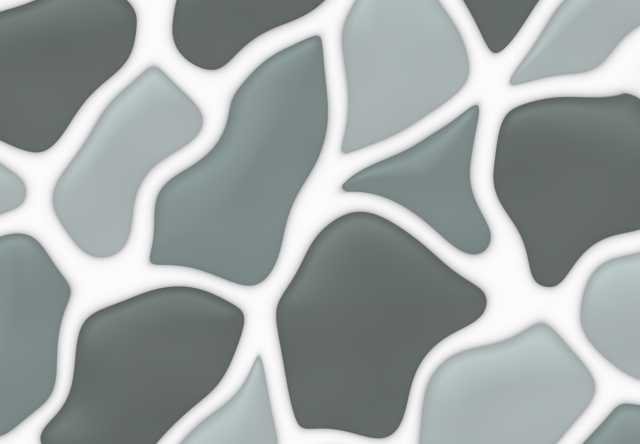
This pattern is drawn by a Shadertoy shader. Its source:

```glsl
const vec3 DARK = vec3(0.390, 0.418, 0.408);
const vec3 MID = vec3(0.485, 0.537, 0.535);
const vec3 LIGHT = vec3(0.660, 0.700, 0.705);
const vec3 GROUND = vec3(0.988);

vec2 hash2(vec2 p) {
    vec3 q = fract(vec3(p.xyx) * vec3(0.1031, 0.1030, 0.0973));
    q += dot(q, q.yzx + 33.33);
    return fract((q.xx + q.yz) * q.zy);
}

float cornerSlope(vec2 cell, vec2 corner, vec2 f) {
    float angle = 6.2832 * hash2(cell + corner + 57.0).x;
    return dot(vec2(cos(angle), sin(angle)), f - corner);
}

float gradientNoise(vec2 p) {
    vec2 cell = floor(p), f = p - cell;
    vec2 u = f * f * f * (f * (f * 6.0 - 15.0) + 10.0);
    float low = mix(cornerSlope(cell, vec2(0, 0), f), cornerSlope(cell, vec2(1, 0), f), u.x);
    float high = mix(cornerSlope(cell, vec2(0, 1), f), cornerSlope(cell, vec2(1, 1), f), u.x);
    return mix(low, high, u.y);
}

// Bends the plane, then turns and stretches it so cells lean diagonally
vec2 cellSpace(vec2 p, float bend) {
    vec2 q = p * 3.1;
    p += bend * vec2(gradientNoise(q + 11.0), gradientNoise(q + 43.0));
    float c = cos(0.95), s = sin(0.95);
    return mat2(c, -s, s, c) * p * vec2(2.15, 3.1) + 20.0;
}

vec2 site(vec2 id) {
    return id + 0.5 + 0.72 * (hash2(id) - 0.5);
}

// 0 dark, 1 mid, 2 light; neighbours on the lattice differ
float toneOf(vec2 id) {
    return mod(id.x + id.y, 3.0);
}

float siteWeight(vec2 id) {
    return 0.12 - 0.06 * toneOf(id) + 0.14 * (hash2(id + 91.0).x - 0.5);
}

float power(vec2 p, vec2 id) {
    vec2 r = site(id) - p;
    return dot(r, r) - siteWeight(id);
}

// x: rounded distance to the cell border, y: tone of the cell
vec2 cellField(vec2 p, float rounding) {
    vec2 base = floor(p), nearest = base;
    float best = 1e5;
    for (int y = -2; y <= 2; y++)
    for (int x = -2; x <= 2; x++) {
        vec2 id = base + vec2(x, y);
        float f = power(p, id);
        if (f < best) { best = f; nearest = id; }
    }
    float sum = 0.0;
    for (int y = -2; y <= 2; y++)
    for (int x = -2; x <= 2; x++) {
        vec2 id = base + vec2(x, y);
        if (id == nearest) continue;
        float gap = max(distance(site(id), site(nearest)), 0.1);
        sum += exp(-(power(p, id) - best) / (2.0 * gap * rounding));
    }
    return vec2(-rounding * log(sum), toneOf(nearest));
}

vec2 blobField(vec2 p) {
    return cellField(cellSpace(p, 0.15), 0.075);
}

vec3 toneColour(float tone) {
    return tone < 0.5 ? DARK : tone < 1.5 ? MID : LIGHT;
}

// Soft glow under the upper rim and a thin darker edge
vec3 blobShade(vec3 colour, float depth, vec2 outward, float mottle) {
    float facing = smoothstep(0.1, 1.0, dot(outward, normalize(vec2(-0.25, 1.0))));
    float band = smoothstep(0.0, 0.03, depth) * exp(-depth / 0.055);
    colour += vec3(0.12, 0.14, 0.135) * facing * band;
    colour -= 0.035 * exp(-depth / 0.006);
    return colour + 0.025 * mottle;
}

vec3 groundShade(float away) {
    return GROUND - 0.30 * exp(-away / 0.0075);
}

void mainImage(out vec4 fragColor, in vec2 fragCoord) {
    vec2 p = fragCoord / iResolution.y;
    float eps = 0.003;

    // Slope turns the bent field into canvas units
    vec2 field = blobField(p);
    vec2 slope = vec2(blobField(p + vec2(eps, 0.0)).x,
                      blobField(p + vec2(0.0, eps)).x) - field.x;
    slope /= eps;
    float steep = max(length(slope), 1.0);
    float channel = 0.022 * (1.0 + 0.6 * gradientNoise(p * 4.0 + 7.0));
    float depth = field.x / steep - channel;

    float mottle = gradientNoise(p * vec2(5.0, 7.0) + 3.0);
    vec3 blob = blobShade(toneColour(field.y), max(depth, 0.0), -slope / steep, mottle);
    vec3 ground = groundShade(max(-depth, 0.0));

    float aa = 0.9 / iResolution.y;
    fragColor = vec4(mix(ground, blob, smoothstep(-aa, aa, depth)), 1.0);
}
```
